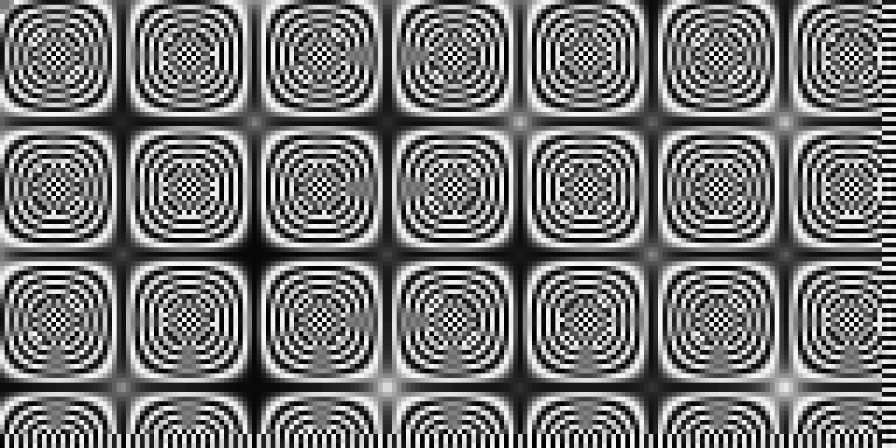
Write a Shadertoy shader that draws this pattern.

```glsl
float hash(vec2 p) {
    return fract(sin(dot(p, vec2(127.1, 311.7))) * 43758.5453);
}

float wave(float cycles) {
    return 0.5 - 0.5 * cos(6.28318 * cycles);
}

// Grey level of one square block, counted from the upper left
float blockShade(vec2 block) {
    vec2 grid = (block + 0.5 - 26.2) / 28.4;
    vec2 cell = fract(grid) - 0.5;
    vec2 offset = cell * 28.4;

    // Distance inward from the cell border: square outside, round inside
    float dome = cos(3.14159 * cell.x) * cos(3.14159 * cell.y);
    float inward = (0.5 - acos(clamp(dome, 0.0, 1.0)) / 3.14159) * 28.4;

    // Rings that reach their full density close to the border
    float rings = 0.5 * (inward - 1.1 * (1.0 - exp(-inward / 1.1)));

    // Each crossing of the borders glows by its own amount
    vec2 crossing = floor(grid + 0.5);
    float glow = exp(-length(grid - crossing) * 7.0);
    rings += 0.06 + 0.44 * glow * hash(crossing + 3.0);

    // Checkered core whose contrast swings in slow circles
    float checks = 0.5 * (block.x + block.y) + 0.0176 * dot(offset, offset);
    float core = 1.0 - smoothstep(3.5, 7.0, length(offset));
    float shade = wave(mix(rings, checks, step(0.5, core)));
    shade = mix(shade, wave(checks), core * 0.5);

    // Striped margins at the right and the bottom
    if (block.y > 92.5) shade = mix(shade, mod(block.x, 2.0), 0.85);
    if (block.x > 188.5) shade = mix(shade, mod(block.y, 2.0), 0.9);

    // Grey upper left corner
    return mix(0.5, shade, smoothstep(1.5, 3.0, length(block)));
}

void mainImage(out vec4 fragColor, in vec2 fragCoord) {
    float shade = 0.0;

    // Average samples within the pixel to smooth the block edges
    for (int y = 0; y < 3; y++) {
        for (int x = 0; x < 3; x++) {
            vec2 shift = (vec2(x, y) - 1.0) / 3.0;
            vec2 uv = (fragCoord + shift) / iResolution.xy;
            shade += blockShade(floor(vec2(uv.x, 1.0 - uv.y) * vec2(192.0, 96.0)));
        }
    }
    fragColor = vec4(vec3(0.97 * pow(shade / 9.0, 1.08)), 1.0);
}
```
